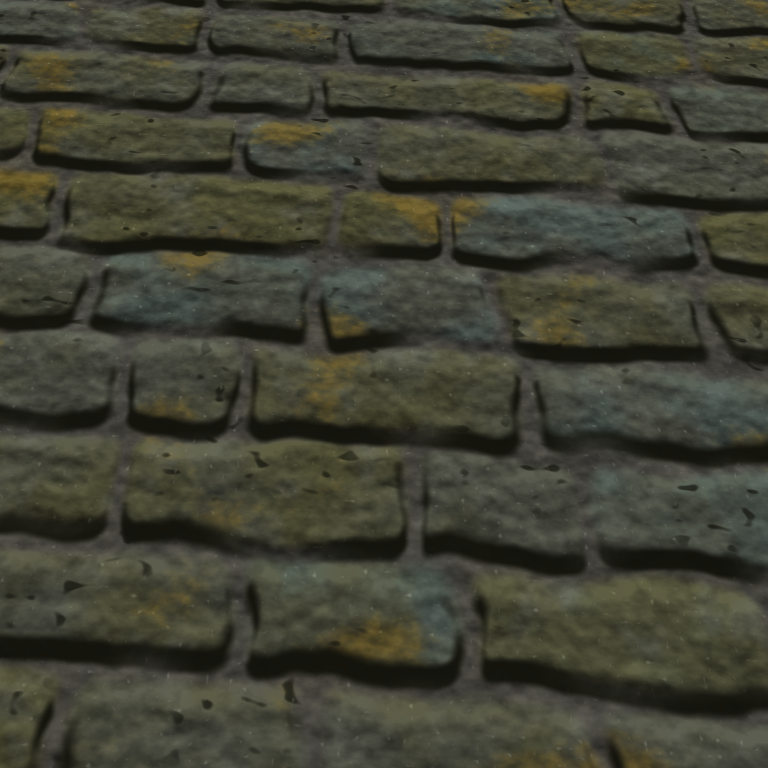
This texture is drawn by a three.js fragment shader. Its source:

```glsl
// Weathered rubble stone wall seen from below, its courses thinning toward the top.
#define TOP_COURSE 0.06      // course height at the top edge
#define COURSE_GROWTH 0.14   // added course height per unit down
#define TILT 0.055           // fall of the courses to the right
#define ASPECT 2.2           // mean stone width over course height
#define JOINT_JITTER 0.55    // variation of stone widths
#define GAP 0.065            // half mortar width, in courses
#define WARP 0.17            // waviness of stone outlines
#define SHADOW_DROP 0.15     // reach of the shadow under a stone
#define RELIEF_LIGHT 0.62    // strength of the surface shading

varying vec2 vUv;

const vec3 GREY = vec3(0.275, 0.283, 0.242);
const vec3 PALE = vec3(0.335, 0.345, 0.305);
const vec3 OLIVE = vec3(0.285, 0.280, 0.180);
const vec3 MORTAR = vec3(0.275, 0.268, 0.248);
const vec3 OCHRE = vec3(0.400, 0.320, 0.110);
const vec3 SLATE = vec3(0.270, 0.325, 0.320);
const vec3 SHADOW = vec3(0.070, 0.072, 0.045);

float hash(vec2 p) {
  vec3 a = fract(vec3(p.xyx) * 0.1031);
  a += dot(a, a.yzx + 33.33);
  return fract((a.x + a.y) * a.z);
}

vec2 gradient(vec2 cell) {
  float angle = 6.28318 * hash(cell + 41.0);
  return vec2(cos(angle), sin(angle));
}

// Gradient noise, about -0.7 to 0.7
float noise(vec2 p) {
  vec2 i = floor(p), f = fract(p);
  vec2 s = f * f * f * (f * (f * 6.0 - 15.0) + 10.0);
  vec2 e = vec2(1.0, 0.0);
  float low = mix(dot(gradient(i), f), dot(gradient(i + e), f - e), s.x);
  float high = mix(dot(gradient(i + e.yx), f - e.yx), dot(gradient(i + 1.0), f - 1.0), s.x);
  return mix(low, high, s.y);
}

float fbm(vec2 p) {
  float sum = 0.0, gain = 0.6;
  for (int k = 0; k < 4; k++) {
    sum += gain * noise(p);
    p = mat2(1.6, 1.2, -1.2, 1.6) * p + 17.3;
    gain *= 0.5;
  }
  return sum;
}

// Perspective: x along the wall, y counts courses downward
vec2 wallCoords(vec2 p) {
  float drop = 1.0 - p.y - TILT * p.x;
  float scale = TOP_COURSE + COURSE_GROWTH * drop;
  float course = log(scale / TOP_COURSE) / COURSE_GROWTH + 0.12;
  float width = 0.10 + 0.085 * drop;
  return vec2((p.x - 0.5) / width + 20.0, course + 20.0);
}

float joint(float i, float row) {
  return i + JOINT_JITTER * (hash(vec2(i, row)) - 0.5);
}

// Signed distance to the stone outline, then two random values of that stone
vec3 stone(vec2 q) {
  q += WARP * vec2(noise(q * 1.4), noise(q * vec2(0.9, 1.2) + 7.0));
  q += 0.05 * vec2(noise(q * 4.0 + 3.0), noise(q * vec2(3.2, 4.0) + 11.0));
  float row = floor(q.y);
  float u = q.x / ASPECT + 5.0 * hash(vec2(row, 3.0));
  float i = floor(u);
  if (u < joint(i, row)) i -= 1.0;
  else if (u > joint(i + 1.0, row)) i += 1.0;
  float left = joint(i, row), right = joint(i + 1.0, row);
  vec2 seed = vec2(i, row);
  vec2 center = vec2((u - 0.5 * (left + right)) * ASPECT, fract(q.y) - 0.5);
  vec2 extent = vec2(0.5 * (right - left) * ASPECT, 0.5) - GAP;
  extent.y -= 0.07 * hash(seed + 5.0);
  vec2 side = abs(center) - extent + 0.16;
  float d = length(max(side, 0.0)) + min(max(side.x, side.y), 0.0) - 0.16;
  return vec3(d, hash(seed + 13.0), hash(seed + 29.0));
}

float relief(vec2 q, float d) {
  float body = smoothstep(0.08, -0.16, d);
  return 0.4 * body + 0.55 * fbm(q * vec2(1.5, 2.6)) + 0.13 * fbm(q * vec2(6.0, 9.0));
}

void main() {
  vec2 q = wallCoords(vUv);
  vec3 s = stone(q);
  float body = smoothstep(0.06, -0.07, s.x);
  float stain = fbm(q * 1.1 + 50.0);
  float grain = fbm(q * vec2(7.0, 10.0) + 80.0);

  // Stone tint, lichen and mortar
  vec3 tint = mix(GREY, OLIVE, clamp(s.y * 1.1 + stain * 1.2 - 0.1, 0.0, 1.0));
  tint = mix(tint, PALE, smoothstep(0.0, 0.45, fbm(q * 1.7 + 9.0)) * 0.7);
  tint = mix(tint, SLATE, smoothstep(0.75, 0.95, s.z) * smoothstep(-0.2, 0.3, stain) * 0.7);
  float lichen = smoothstep(0.22, 0.5, noise(q * vec2(0.9, 1.1) + 130.0) + 0.2 * grain);
  tint = mix(tint, OCHRE, lichen * 0.65);
  vec3 color = mix(MORTAR, tint, body * 0.85 + 0.1);

  // Surface lit from above
  vec2 above = q - vec2(0.0, 0.08);
  float slope = relief(q, s.x) - relief(above, stone(above).x);
  color *= clamp(0.97 + RELIEF_LIGHT * 2.2 * slope + 0.35 * grain, 0.35, 1.3);

  // Pits and pale flecks
  float pits = smoothstep(0.30, 0.48, noise(q * vec2(5.0, 9.0) + 60.0));
  pits *= smoothstep(0.0, 0.3, noise(q * 0.9 + 33.0));
  color = mix(color, SHADOW, 0.7 * pits);
  color += 0.09 * smoothstep(0.38, 0.6, noise(q * 17.0 + 21.0));

  // Broken shadow beneath the overhanging stones
  float overhang = smoothstep(0.03, -0.05, stone(q - vec2(0.0, SHADOW_DROP)).x);
  float shade = overhang * smoothstep(-0.09, 0.0, s.x);
  shade *= smoothstep(-0.35, 0.05, noise(q * vec2(0.7, 1.0) + 90.0));
  color = mix(color, SHADOW, 0.95 * shade);

  gl_FragColor = vec4(color, 1.0);
}
```
